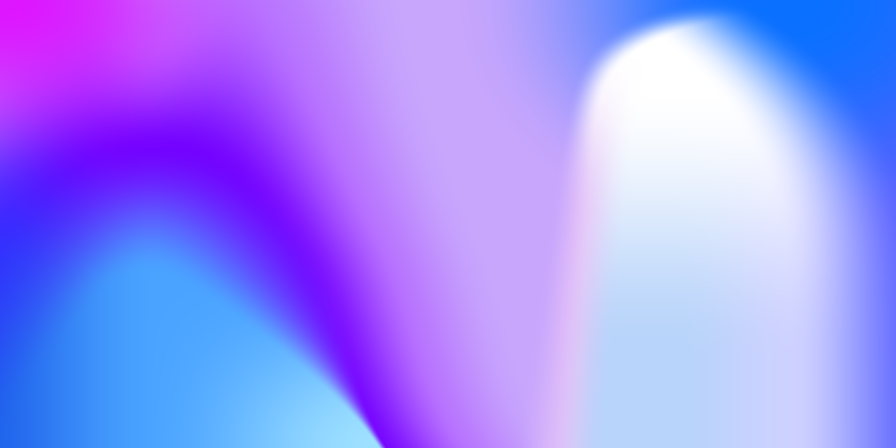
Reproduce this background procedurally as a Shadertoy shader.

```glsl
// Soft abstract gradient: a blue hill at lower left under a violet band,
// and a pale rounded plume at right against saturated blue.
// Each shape is a curve whose signed distance drives a variable-width blend.
#define HILL_TOP vec2(0.33, 0.53)
#define HILL_ROUND 0.30
#define HILL_SLOPE 1.74
#define HILL_BLUR 0.16
#define PLUME_TOP 0.955
#define PLUME_BLUR 0.16
#define BLUE_CENTER vec2(1.76, 1.0)

const vec3 VIOLET   = vec3(0.45, 0.00, 1.00);
const vec3 ORCHID   = vec3(0.71, 0.42, 1.00);
const vec3 LAVENDER = vec3(0.78, 0.65, 0.99);
const vec3 MAGENTA  = vec3(0.87, 0.08, 1.00);
const vec3 INDIGO   = vec3(0.20, 0.18, 1.00);
const vec3 AZURE    = vec3(0.04, 0.44, 1.00);
const vec3 IRIS     = vec3(0.35, 0.38, 1.00);
const vec3 DEEP_SEA = vec3(0.11, 0.37, 0.92);
const vec3 SKY      = vec3(0.29, 0.64, 1.00);
const vec3 CYAN     = vec3(0.62, 0.88, 1.00);
const vec3 PINK     = vec3(0.91, 0.77, 0.97);
const vec3 ICE      = vec3(0.72, 0.83, 0.98);
const vec3 MIST     = vec3(0.81, 0.82, 1.00);

// Approximate signed distance to the hill crest, positive above it
float hillDistance(vec2 p) {
    float dx = p.x - HILL_TOP.x;
    float r = length(vec2(dx, HILL_ROUND));
    float crest = HILL_TOP.y - HILL_SLOPE * (r - HILL_ROUND);
    float slope = HILL_SLOPE * dx / r;
    return (p.y - crest) / sqrt(1.0 + slope * slope);
}

// Violet band fading to lavender, tinted at the corners
vec3 backdrop(vec2 p, float hill) {
    float t = hill - 0.2 * p.y * p.y;
    t += 0.06 * (1.0 - smoothstep(0.0, 0.45, p.y));
    vec3 col = mix(VIOLET, ORCHID, smoothstep(0.04, 0.22, t));
    col = mix(col, LAVENDER, smoothstep(0.16, 0.38, t));

    float leftBlue = (1.0 - smoothstep(0.0, 0.3, p.x))
                   * (1.0 - smoothstep(0.4, 0.85, p.y));
    col = mix(col, INDIGO, leftBlue);
    float corner = length((p - vec2(0.0, 1.0)) * vec2(0.95, 1.5));
    col = mix(col, MAGENTA, 1.0 - smoothstep(0.0, 0.62, corner));

    col = mix(col, IRIS, smoothstep(1.35, 1.85, p.x));
    float blue = length((p - BLUE_CENTER) * vec2(1.0, 1.35));
    return mix(col, AZURE, 1.0 - smoothstep(0.05, 0.75, blue));
}

vec3 hillColor(vec2 p) {
    vec3 col = mix(DEEP_SEA, SKY, smoothstep(-0.08, 0.36, p.x));
    float glow = smoothstep(0.3, 0.85, p.x) * (1.0 - smoothstep(0.0, 0.4, p.y));
    return mix(col, CYAN, glow);
}

// White cap, icy body, pink left rim, misty right side
vec3 plumeColor(vec2 p, float inset) {
    vec3 col = mix(ICE, MIST, smoothstep(1.5, 1.8, p.x));
    col = mix(col, vec3(1.0), smoothstep(0.2, 0.82, p.y));
    float rim = 1.0 - smoothstep(0.0, 0.13, inset);
    return mix(col, PINK, rim * (1.0 - smoothstep(0.5, 0.9, p.y)));
}

void mainImage(out vec4 fragColor, in vec2 fragCoord) {
    vec2 p = fragCoord / iResolution.xy * vec2(2.0, 1.0);
    float hill = hillDistance(p);
    vec3 col = backdrop(p, hill);

    // Hill: crisp at its lower right, diffuse elsewhere
    float haze = max(smoothstep(0.0, 0.5, p.y), 1.0 - smoothstep(0.1, 0.6, p.x));
    float hillBlur = mix(0.008, HILL_BLUR, haze);
    col = mix(col, hillColor(p), smoothstep(-hillBlur, hillBlur, -hill));

    // Plume: bent left edge, wide falloff on the right
    float bend = 0.2 * exp((p.y - PLUME_TOP) / 0.06);
    float inset = p.x - (1.22 + 0.1 * p.y + bend);
    float rightEdge = 1.92 - 0.42 * pow(p.y, 4.0);
    float leftBlur = mix(0.075, 0.02, p.y) + 0.4 * bend;
    float plume = smoothstep(-leftBlur, leftBlur, inset)
                * smoothstep(-PLUME_BLUR, PLUME_BLUR, rightEdge - p.x);
    col = mix(col, plumeColor(p, inset), plume);

    fragColor = vec4(col, 1.0);
}
```
